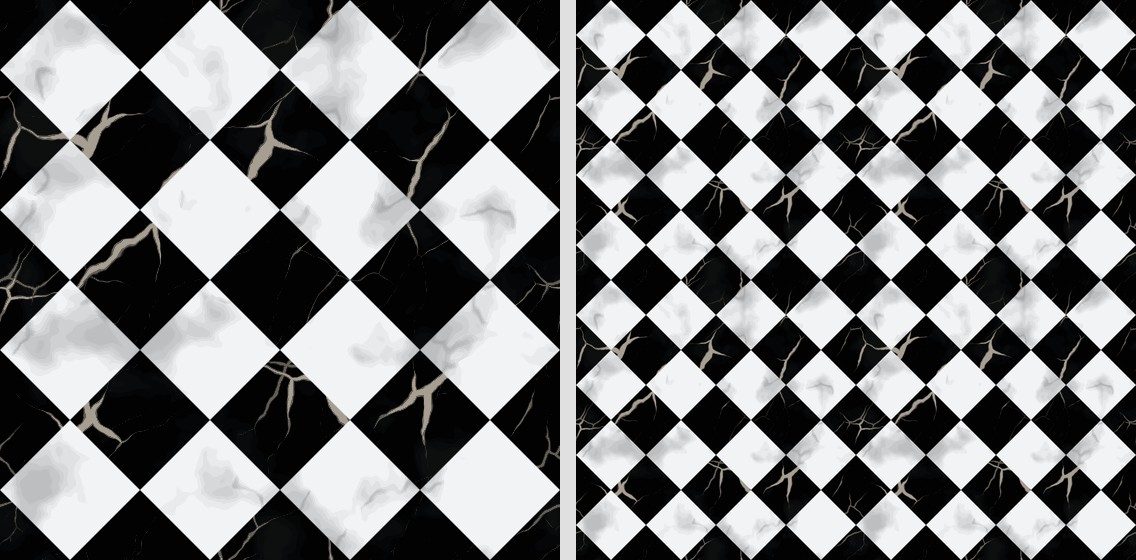
Left, the tile; right, the same tile 2 across and 2 down.
Reproduce this pattern procedurally as a three.js fragment shader.

```glsl
// Diagonal checkerboard of polished white and black marble, with cloudy greys and tan veins.
varying vec2 vUv;

const float TILES = 4.0;     // diamonds across and up
const float EDGE = 0.0011;   // softness of edges, in canvas widths

const vec3 WHITE = vec3(0.95, 0.953, 0.962);
const vec3 GREY = vec3(0.74, 0.745, 0.75);
const vec3 ASH = vec3(0.60, 0.605, 0.61);
const vec3 BLACK = vec3(0.006, 0.008, 0.012);
const vec3 SOOT = vec3(0.05, 0.053, 0.056);
const vec3 UMBER = vec3(0.15, 0.145, 0.13);
const vec3 BROWN = vec3(0.39, 0.37, 0.33);
const vec3 TAN = vec3(0.65, 0.62, 0.57);

vec2 hash2(vec2 p) {
  vec3 q = fract(p.xyx * vec3(0.1031, 0.1030, 0.0973));
  q += dot(q, q.yzx + 33.33);
  return fract((q.xx + q.yz) * q.zy);
}

// Lattice with whole cells per canvas; lean is the columns it slants by over the height.
vec2 toLattice(vec2 uv, vec2 grid, float lean) {
  return uv * grid - vec2(lean * uv.y, 0.0);
}

vec2 cellHash(vec2 cell, vec2 grid, float lean, float seed) {
  cell.x += lean * floor(cell.y / grid.y);
  return hash2(mod(cell, grid) + seed * 17.0);
}

float cornerSlope(vec2 cell, vec2 corner, vec2 f, vec2 grid, float lean, float seed) {
  float angle = 6.28318 * cellHash(cell + corner, grid, lean, seed).x;
  return dot(vec2(cos(angle), sin(angle)), f - corner);
}

float gradientNoise(vec2 uv, vec2 grid, float lean, float seed) {
  vec2 p = toLattice(uv, grid, lean);
  vec2 cell = floor(p);
  vec2 f = p - cell;
  vec2 u = f * f * f * (f * (f * 6.0 - 15.0) + 10.0);
  float a = cornerSlope(cell, vec2(0.0, 0.0), f, grid, lean, seed);
  float b = cornerSlope(cell, vec2(1.0, 0.0), f, grid, lean, seed);
  float c = cornerSlope(cell, vec2(0.0, 1.0), f, grid, lean, seed);
  float d = cornerSlope(cell, vec2(1.0, 1.0), f, grid, lean, seed);
  return mix(mix(a, b, u.x), mix(c, d, u.x), u.y);
}

float fbm(vec2 uv, vec2 grid, float lean, float seed) {
  float sum = 0.0;
  float gain = 1.0;
  for (int i = 0; i < 4; i++) {
    sum += gain * gradientNoise(uv, grid, lean, seed + float(i));
    grid *= 2.0;
    lean *= 2.0;
    gain *= 0.45;
  }
  return sum;
}

vec2 warp(vec2 uv, float cells, float amount, float seed) {
  return uv + amount * vec2(fbm(uv, vec2(cells), 0.0, seed), fbm(uv, vec2(cells), 0.0, seed + 5.0));
}

// Distance, in canvas widths, to the nearest border between scattered cells.
float crackDistance(vec2 uv, vec2 grid, float lean, float seed) {
  vec2 p = toLattice(uv, grid, lean);
  vec2 base = floor(p);
  vec2 nearest = vec2(8.0);
  for (int k = 0; k < 25; k++) {
    vec2 cell = base + vec2(mod(float(k), 5.0), floor((float(k) + 0.5) / 5.0)) - 2.0;
    vec2 r = cell + cellHash(cell, grid, lean, seed) - p;
    if (dot(r, r) < dot(nearest, nearest)) nearest = r;
  }
  float dist = 1.0;
  for (int k = 0; k < 25; k++) {
    vec2 cell = base + vec2(mod(float(k), 5.0), floor((float(k) + 0.5) / 5.0)) - 2.0;
    vec2 r = cell + cellHash(cell, grid, lean, seed) - p;
    vec2 gap = r - nearest;
    if (dot(gap, gap) > 0.0001) {
      vec2 n = normalize(gap);
      vec2 slope = vec2(grid.x * n.x, grid.y * n.y - lean * n.x);
      dist = min(dist, dot(0.5 * (nearest + r), n) / length(slope));
    }
  }
  return dist;
}

// Depth inside a vein whose width swells and tapers away to nothing.
float veinDepth(vec2 uv, vec2 grid, float lean, float width, float seed) {
  float swell = smoothstep(0.0, 0.55, gradientNoise(uv, vec2(6.0, 5.0), 2.0, seed + 3.0));
  return width * swell - crackDistance(uv, grid, lean, seed);
}

// Flat tonal bands with softened borders.
float bands(float v, float count) {
  float x = v * count;
  return (floor(x) + smoothstep(0.8, 1.0, fract(x))) / count;
}

vec3 whiteMarble(vec2 uv) {
  vec2 p = warp(uv, 9.0, 0.025, 40.0);
  float cloud = fbm(p, vec2(6.0), 0.0, 21.0);
  float haze = bands(smoothstep(-0.05, 0.55, cloud), 6.0);
  float thread = abs(fbm(p, vec2(5.0, 4.0), 2.0, 60.0));
  float vein = (1.0 - smoothstep(0.0, 0.07, thread)) * smoothstep(0.0, 0.3, cloud);
  return mix(mix(WHITE, GREY, haze), ASH, 0.6 * bands(vein, 4.0));
}

vec3 blackMarble(vec2 uv) {
  vec2 p = warp(uv, 10.0, 0.022, 80.0);
  float grain = gradientNoise(uv, vec2(72.0), 0.0, 7.0);
  float broad = veinDepth(p, vec2(7.0, 4.0), 3.0, 0.013, 11.0) + 0.0015 * grain;
  float fine = veinDepth(p, vec2(11.0, 8.0), 5.0, 0.0045, 31.0) + 0.001 * grain;
  vec3 color = mix(BLACK, SOOT, bands(smoothstep(0.0, 0.5, fbm(p, vec2(7.0), 0.0, 50.0)), 3.0));
  color = mix(color, UMBER, smoothstep(0.0, EDGE, max(broad + 0.0006, fine)));
  color = mix(color, BROWN, smoothstep(0.0, EDGE, max(broad - 0.0004, fine - 0.0014)));
  return mix(color, TAN, smoothstep(0.0, EDGE, broad - 0.0018 - 0.004 * max(grain, 0.0)));
}

void main() {
  vec2 fromCentre = abs(fract(vUv * TILES) - 0.5);
  float diamond = (fromCentre.x + fromCentre.y - 0.5) / (TILES * sqrt(2.0));
  vec3 color = mix(whiteMarble(vUv), blackMarble(vUv), smoothstep(-EDGE, EDGE, diamond));
  gl_FragColor = vec4(color, 1.0);
}
```
